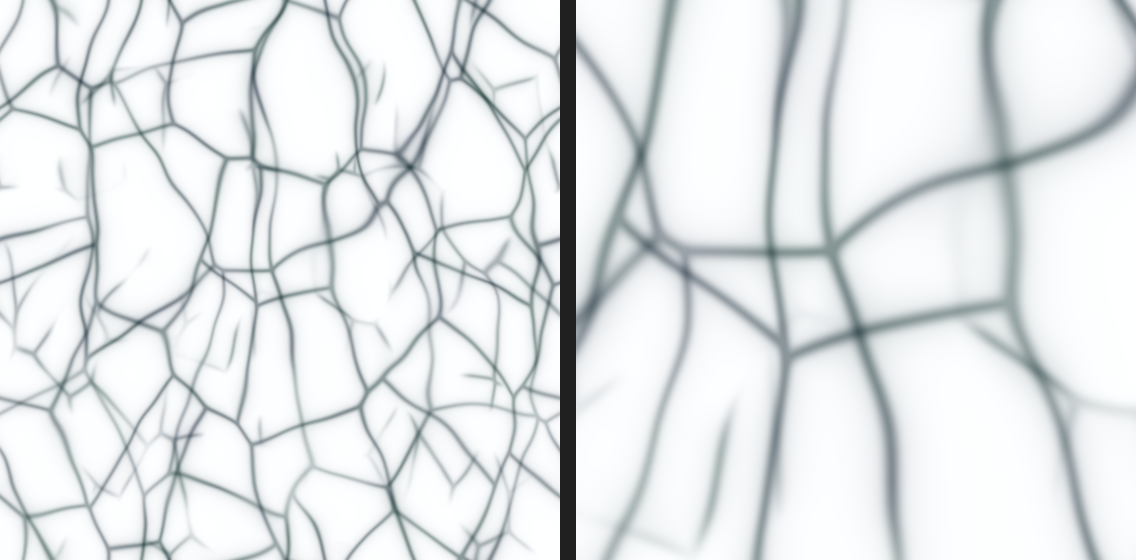
Left, the full canvas; right, a detail of the centre.
Reproduce this pattern procedurally as a three.js fragment shader.

```glsl
// Draws a tiling web of soft grey fibres on white, stretched upwards.
// Two wrapped Voronoi nets cross each other over a gently warped plane;
// a third, finer net shows only in patches, as short fading hairs.
varying vec2 vUv;

vec2 hash22(vec2 p) {
  vec3 q = fract(p.xyx * vec3(0.1031, 0.1030, 0.0973));
  q += dot(q, q.yzx + 33.33);
  return fract((q.xx + q.yz) * q.zy);
}

// Value noise (two channels) that wraps after "period" cells.
vec2 noise2(vec2 uv, vec2 period, float seed) {
  vec2 p = uv * period;
  vec2 i = floor(p);
  vec2 f = fract(p);
  f = f * f * (3.0 - 2.0 * f);
  vec2 a = hash22(mod(i, period) + seed);
  vec2 b = hash22(mod(i + vec2(1.0, 0.0), period) + seed);
  vec2 c = hash22(mod(i + vec2(0.0, 1.0), period) + seed);
  vec2 d = hash22(mod(i + 1.0, period) + seed);
  return mix(mix(a, b, f.x), mix(c, d, f.x), f.y);
}

// Distance to the nearest cell wall in canvas units, rounded at the joints.
float wallDistance(vec2 uv, vec2 count, float seed) {
  vec2 p = uv * count;
  vec2 cell = floor(p);
  vec2 f = fract(p);
  vec2 nearestCell = vec2(0.0);
  vec2 nearest = vec2(0.0);
  float best = 100.0;
  for (int y = -1; y <= 1; y++) {
    for (int x = -1; x <= 1; x++) {
      vec2 o = vec2(float(x), float(y));
      vec2 r = o + 0.96 * hash22(mod(cell + o, count) + seed) - f;
      float d = dot(r, r);
      if (d < best) {
        best = d;
        nearest = r;
        nearestCell = o;
      }
    }
  }
  float sum = 0.0;
  for (int y = -2; y <= 2; y++) {
    for (int x = -2; x <= 2; x++) {
      vec2 o = nearestCell + vec2(float(x), float(y));
      vec2 r = o + 0.96 * hash22(mod(cell + o, count) + seed) - f;
      vec2 across = r - nearest;
      if (dot(across, across) > 0.0001) {
        float d = dot(0.5 * (r + nearest), across) / length(across * count);
        sum += exp(-d / 0.002);
      }
    }
  }
  return max(0.0, -0.002 * log(max(sum, 1e-30)));
}

// Soft core with a wide, pale halo.
float fibre(float d) {
  return 0.32 * exp(-d * d / 0.00002) + 0.16 * exp(-d / 0.0095);
}

void main() {
  // Bend the plane so that the walls become curved strands.
  vec2 uv = vUv;
  uv += (noise2(vUv, vec2(6.0, 7.0), 11.0) - 0.5) * vec2(0.050, 0.035);
  uv += (noise2(vUv, vec2(15.0, 17.0), 47.0) - 0.5) * vec2(0.014, 0.010);

  // Strength of each net drifts along its strands.
  vec2 drift = noise2(vUv, vec2(8.0, 7.0), 83.0);
  vec2 patches = noise2(vUv, vec2(15.0, 13.0), 131.0);
  float strong = fibre(wallDistance(uv, vec2(6.0, 4.0), 3.0));
  strong *= mix(0.72, 1.05, drift.x);
  float medium = fibre(wallDistance(uv + vec2(0.07, 0.11), vec2(5.0, 3.0), 29.0));
  medium *= mix(0.5, 1.0, smoothstep(0.15, 0.65, drift.y));
  float hairs = fibre(wallDistance(uv, vec2(9.0, 6.0), 61.0));
  hairs *= 0.65 * smoothstep(0.45, 0.85, patches.x);

  // Crossings grow darker; the ink wavers between violet and green grey.
  float ink = 1.0 - (1.0 - strong) * (1.0 - medium) * (1.0 - hairs);
  vec3 absorb = mix(vec3(1.02, 0.96, 0.89), vec3(1.03, 0.88, 0.92), patches.y);
  vec3 paper = vec3(0.995, 1.0, 1.005);
  gl_FragColor = vec4(clamp(paper - ink * absorb, 0.0, 1.0), 1.0);
}
```
